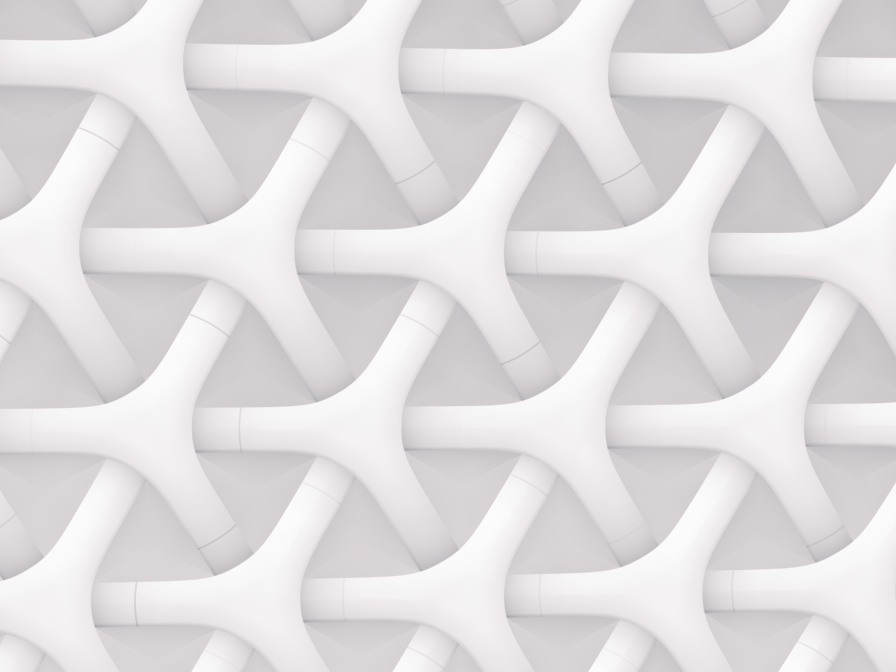
Give the GLSL for this pattern, as a Shadertoy shader.

```glsl
// Woven lattice of smooth white three-armed struts over soft grey hollows.

struct Strut {
    float d;      // signed distance to the outline
    float reach;  // distance from the hub
    vec2 slope;   // outward direction of the outline
    float tone;   // shaded brightness
};

float hash(vec2 p) {
    return fract(sin(dot(p, vec2(127.1, 311.7))) * 43758.5453);
}

float noise(vec2 p) {
    vec2 i = floor(p), f = fract(p);
    f = f * f * (3.0 - 2.0 * f);
    return mix(mix(hash(i), hash(i + vec2(1, 0)), f.x),
               mix(hash(i + vec2(0, 1)), hash(i + vec2(1, 1)), f.x), f.y);
}

// Hub position for (column, row); spacing tightens gently right and down.
vec2 hubAt(vec2 id) {
    float u = id.x, r = id.y;
    return vec2(0.208 + 0.007 * r + (0.325 - 0.0043 * r) * u - 0.004 * u * u,
                0.098 + 0.2804 * r - 0.0045 * r * r + (0.006 - 0.0042 * r) * u);
}

Strut strutAt(vec2 p, vec2 id) {
    vec2 hub = hubAt(id);
    vec2 ends[3] = vec2[3](hubAt(id + vec2(-1.0, 0.0)),
                           hubAt(id + vec2(0.5, -1.0)),
                           hubAt(id + vec2(0.5, 1.0)));
    float reach = length(p - hub), blend = 0.021;
    vec3 weight;
    vec2 slope = vec2(0.0);
    float seam = 0.0;

    // Arms toward three neighbours, blended into one body
    for (int i = 0; i < 3; i++) {
        vec2 axis = ends[i] - hub;
        float t = clamp(dot(p - hub, axis) / dot(axis, axis), 0.0, 0.92);
        vec2 away = p - hub - axis * t;
        float e = length(away);
        weight[i] = exp(-e / blend);
        slope += weight[i] * away / max(e, 0.0001);

        // Joint line around the arm
        float h = hash(id * 2.0 + float(i) * 7.3);
        float at = 0.172 + 0.025 * hash(id + float(i) * 3.1);
        float line = 1.0 - smoothstep(0.0005, 0.0022, abs(reach - at));
        seam += line * h * h * step(e, 0.05);
    }
    float total = weight.x + weight.y + weight.z;
    weight /= total;
    slope /= total;
    float d = -blend * log(total) - (0.0352 - 0.0006 * (id.x + id.y));

    // Rounded shading, lit from the upper left
    float rim = clamp(1.0 + d / 0.036, 0.0, 1.0);
    float light = dot(slope * rim, vec2(-0.35, -0.94));
    float tone = 0.95 + 0.045 * light - 0.02 * rim * rim;
    tone -= weight.z * 0.065 * smoothstep(0.04, 0.22, reach);
    tone -= weight.x * 0.02 * smoothstep(0.08, 0.24, reach);
    tone += weight.y * 0.02;
    tone -= 0.09 * max(slope.y, 0.0) * smoothstep(-0.007, 0.0, d);
    tone -= 0.09 * seam;
    return Strut(d, reach, slope, tone);
}

void mainImage(out vec4 fragColor, in vec2 fragCoord) {
    vec2 p = vec2(fragCoord.x, iResolution.y - fragCoord.y) / iResolution.y;
    float px = 0.8 / iResolution.y;

    // The nearest hub lies on top; the closest other strut passes under it
    Strut front = Strut(9.0, 9.0, vec2(0.0), 0.0), back = front;
    for (int row = -1; row <= 4; row++) {
        for (int col = -1; col <= 5; col++) {
            float r = float(row);
            vec2 id = vec2(float(col) - 0.5 * mod(r, 2.0), r);
            if (distance(p, hubAt(id)) > 0.42) continue;
            Strut s = strutAt(p, id);
            if (s.reach < front.reach) {
                Strut swapped = front;
                front = s;
                s = swapped;
            }
            if (s.d < back.d) back = s;
        }
    }

    // Hollows: broad gradient, mottling and shade below the struts
    float tone = 0.825 + 0.035 * smoothstep(0.35, 1.0, p.y) - 0.018 * p.x;
    tone += 0.025 * (noise(p * 9.0) - 0.5) + 0.012 * (noise(p * 23.0) - 0.5);
    float gap = max(min(front.d, back.d), 0.0);
    float below = front.d < back.d ? front.slope.y : back.slope.y;
    tone += 0.012 - exp(-gap / 0.025) * (0.015 + 0.05 * max(below, 0.0));

    // Layers, with contact shadow where one strut tucks under another
    float contact = exp(-max(front.d, 0.0) / 0.022);
    tone = mix(tone, back.tone - 0.12 * contact, 1.0 - smoothstep(-px, px, back.d));
    tone = mix(tone, front.tone, 1.0 - smoothstep(-px, px, front.d));
    tone += 0.006 * (noise(p * 40.0) - 0.5);

    // Warm tint in the mid greys, cooler in the deepest shade
    vec3 tint = mix(vec3(0.012, 0.012, 0.0), vec3(0.0, 0.02, 0.012),
                    smoothstep(0.72, 0.83, tone));
    vec3 color = vec3(tone) - tint * (1.0 - smoothstep(0.92, 0.98, tone));
    fragColor = vec4(clamp(color, 0.0, 1.0), 1.0);
}
```
